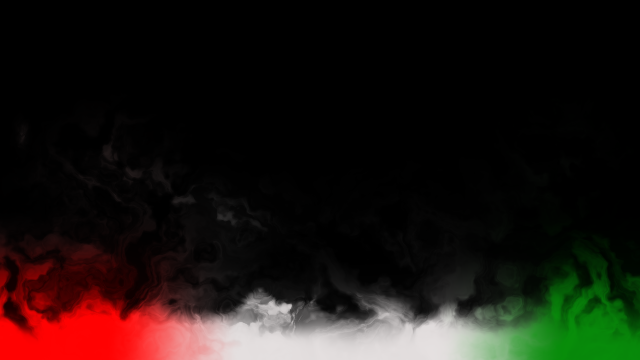
Reproduce this background procedurally as a Shadertoy shader.

```glsl
// Coloured smoke rolling along the floor of a black stage: red, white, green.
// A dense billowing bank is drawn under thin wisps of domain-warped noise,
// and both are tinted by their place across the canvas.

float hash(vec2 p) {
    p = fract(p * vec2(0.1031, 0.1173));
    p += dot(p, p.yx + 33.33);
    return fract((p.x + p.y) * p.x * 17.0);
}

float noise(vec2 p) {
    vec2 i = floor(p), f = fract(p);
    f = f * f * f * (f * (f * 6.0 - 15.0) + 10.0);
    return mix(mix(hash(i), hash(i + vec2(1, 0)), f.x),
               mix(hash(i + vec2(0, 1)), hash(i + vec2(1, 1)), f.x), f.y);
}

float fbm(vec2 p) {
    float sum = 0.0, amp = 0.52;
    for (int i = 0; i < 5; i++) {
        sum += amp * noise(p);
        p = mat2(0.8, 0.6, -0.6, 0.8) * p * 2.03 + 17.3;
        amp *= 0.48;
    }
    return sum;
}

// Soft elliptical spot, 1 at its centre
float glow(vec2 uv, vec2 centre, vec2 size) {
    vec2 d = (uv - centre) / size;
    return exp(-dot(d, d));
}

// Falls from 1 below lo to 0 above hi
float fade(float lo, float hi, float v) {
    return 1.0 - smoothstep(lo, hi, v);
}

void mainImage(out vec4 fragColor, in vec2 fragCoord) {
    vec2 uv = fragCoord / iResolution.xy;
    vec2 p = vec2(uv.x * iResolution.x / iResolution.y, uv.y);

    // Curling smoke pattern
    vec2 warp = vec2(fbm(p * 5.0 + 3.1), fbm(p * 5.0 + 41.7)) - 0.5;
    float curl = fbm(p * vec2(7.0, 6.0) + warp * 5.0 + 9.0);
    float wisp = smoothstep(0.3, 0.75, curl);
    float fine = fbm(p * 13.0 + warp * 9.0 + 60.0);

    // Dense bank: uneven top, soft at the right, crisp in the middle
    float humpA = glow(uv, vec2(0.44, 0.13), vec2(0.065, 0.09));
    float humpB = glow(uv, vec2(0.555, 0.15), vec2(0.055, 0.065));
    float right = smoothstep(0.68, 0.9, uv.x);
    float top = 0.132 + 0.045 * exp(-pow((uv.x - 0.44) / 0.07, 2.0))
              + 0.038 * exp(-pow((uv.x - 0.56) / 0.055, 2.0)) + 0.025 * right;
    top += 0.045 * (noise(vec2(p.x * 14.0, 4.0)) - 0.5) + 0.09 * (curl - 0.5);
    float middle = glow(uv, vec2(0.46, uv.y), vec2(0.13, 1.0));
    float soft = mix(0.045, 0.02, middle) + 0.05 * right;
    float bank = fade(top - soft, top + soft * 0.7, uv.y);
    bank *= 0.94 - 0.22 * smoothstep(0.03, 0.16, uv.y) * (1.2 - wisp);
    bank *= 1.0 - humpA * smoothstep(0.05, 0.12, uv.y) * 0.75 * fade(0.35, 0.62, fine);
    bank *= 1.0 - humpB * (0.4 + 0.45 * fade(0.35, 0.65, fine));

    // Coloured haze hanging above the bank
    float haze = 0.62 * exp(-pow((uv.x - 0.07) / 0.19, 2.0)) * fade(0.14, 0.42, uv.y);
    haze += 0.75 * exp(-pow((uv.x - 0.96) / 0.16, 2.0)) * fade(0.1, 0.43, uv.y);
    haze += 0.2 * fade(0.1, 0.3, uv.y);
    haze *= 0.12 + 0.88 * wisp;

    // Thin grey plumes rising into the dark
    float plume = 0.19 * glow(uv, vec2(0.17, 0.45), vec2(0.08, 0.15))
                + 0.17 * glow(uv, vec2(0.32, 0.35), vec2(0.09, 0.11))
                + 0.04 * glow(uv, vec2(0.65, 0.32), vec2(0.16, 0.13))
                + 0.04 * glow(uv, vec2(0.88, 0.5), vec2(0.08, 0.15))
                + 0.12 * glow(uv, vec2(0.034, 0.62), vec2(0.009, 0.035));
    plume *= wisp * (0.3 + 1.2 * smoothstep(0.3, 0.7, fine));

    // Tint from red through white to green, greying with height
    float drift = uv.x + 0.06 * (curl - 0.5);
    vec3 tint = vec3(0.94, 0.92, 0.92);
    float redness = fade(0.18, 0.38, drift) * (1.0 - 0.8 * smoothstep(0.22, 0.45, uv.y));
    float greenness = smoothstep(0.69, 0.89, drift) * (1.0 - 0.6 * smoothstep(0.35, 0.55, uv.y));
    tint = mix(tint, vec3(1.06, 0.01, 0.01), redness);
    tint = mix(tint, vec3(0.03, 0.56, 0.04), greenness);

    float density = 1.0 - (1.0 - bank) * (1.0 - haze) * (1.0 - plume);
    fragColor = vec4(clamp(tint * density, 0.0, 1.0), 1.0);
}
```
